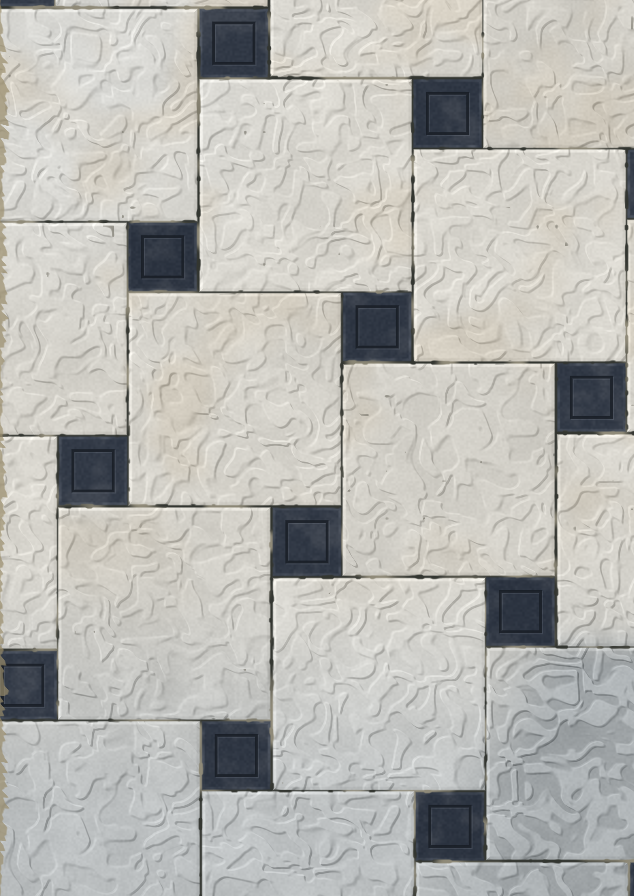
This texture is drawn by a Shadertoy shader. Its source:

```glsl
// Pinwheel paving: large pale embossed slabs with small dark square insets.

// Layout, in canvas heights
const float SLAB = 0.2389;              // pitch of a large slab
const float INSET = 0.0786;             // pitch of a small dark tile
const vec2 ANCHOR = vec2(0.3424, 0.3958);
const float JOINT = 0.0013;             // half width of the joints
const float RIM = 0.0034;               // bevel width on the slabs
const float FRAME = 0.0225;             // half size of the engraved square
const float GROOVE = 0.0010;            // half width of its line
const float JITTER = 0.0012;            // laying inaccuracy

// Surface
const float RELIEF_FREQ = 92.0;
const float RELIEF_STEP = 0.0010;
const float RELIEF_DARK = 0.17;
const float RELIEF_LIGHT = 0.07;

// Colours
const vec3 SLAB_WARM = vec3(0.835, 0.825, 0.795);
const vec3 SLAB_COOL = vec3(0.745, 0.760, 0.765);
const vec3 SLAB_DAMP = vec3(0.655, 0.675, 0.685);
const vec3 STAIN = vec3(0.80, 0.755, 0.675);
const vec3 INSET_COLOR = vec3(0.185, 0.215, 0.265);
const vec3 INSET_DUST = vec3(0.31, 0.33, 0.365);
const vec3 JOINT_DARK = vec3(0.20, 0.21, 0.19);
const vec3 JOINT_SAND = vec3(0.56, 0.54, 0.47);
const vec3 STRAW = vec3(0.60, 0.55, 0.42);

float hash(vec2 p) {
    return fract(sin(dot(p, vec2(127.1, 311.7))) * 43758.5);
}

float noise(vec2 p) {
    vec2 i = floor(p), f = fract(p);
    f = f * f * (3.0 - 2.0 * f);
    return mix(mix(hash(i), hash(i + vec2(1, 0)), f.x),
               mix(hash(i + vec2(0, 1)), hash(i + vec2(1, 1)), f.x), f.y);
}

float fbm(vec2 p) {
    return 0.55 * noise(p) + 0.3 * noise(p * 2.1 + 7.3) + 0.15 * noise(p * 4.3 + 2.9);
}

float boxDist(vec2 p, float halfSize) {
    vec2 d = abs(p) - halfSize;
    return max(d.x, d.y);
}

// Curled plateaus of the embossed surface
float relief(vec2 p) {
    vec2 q = p * RELIEF_FREQ;
    vec2 warp = vec2(noise(q * 0.4), noise(q * 0.4 + 17.0));
    return smoothstep(0.40, 0.60, noise(q + 3.2 * warp));
}

vec3 slabColor(vec2 p, vec2 local, float edge, float seed, float px) {
    // Broad light: warm above, cool below, damp in the lower right
    float damp = smoothstep(0.44, 0.56, p.x - 0.35 * p.y) * (1.0 - smoothstep(0.25, 0.31, p.y));
    vec3 col = mix(SLAB_COOL, SLAB_WARM, smoothstep(0.05, 0.42, p.y));
    col = mix(col, SLAB_DAMP, damp);
    col += vec3(0.02, 0.03, 0.045) * (1.0 - smoothstep(0.0, 0.35, length(p - vec2(0.08, 0.9))));
    col += 0.035 * (seed - 0.5);
    float stain = smoothstep(0.48, 0.75, fbm(p * 9.0 + seed * 40.0));
    col = mix(col, STAIN, 0.4 * stain * smoothstep(0.25, 0.5, p.y));
    col += 0.07 * (fbm(p * 22.0) - 0.5);

    // Emboss lit from the upper left
    vec2 q = local + seed * 9.0;
    vec2 o = vec2(-RELIEF_STEP, RELIEF_STEP);
    float slope = relief(q - o) - relief(q + o);
    float strength = mix(0.65, 1.1, noise(p * 12.0 + 5.0));
    col += strength * (slope > 0.0 ? RELIEF_LIGHT : RELIEF_DARK) * slope;
    col += (0.02 + 0.06 * damp) * (relief(q) - 0.5);

    // Fine grain and rare pits
    col += 0.035 * (noise(p * 420.0) - 0.5);
    float pit = smoothstep(0.95, 0.985, noise(p * 95.0 + 31.0)) * step(0.72, noise(p * 14.0));
    col = mix(col, vec3(0.48, 0.47, 0.43), 0.7 * pit);

    // Bevel: bright on the left and top, dull on the other sides
    float rim = smoothstep(-RIM - px, -RIM + px, edge);
    float lit = step(0.0, local.y - local.x);
    float worn = 0.5 + 0.5 * noise(p * 60.0);
    return col + rim * worn * mix(-0.05, 0.10, lit);
}

vec3 insetColor(vec2 p, vec2 local, float edge, float seed, float px) {
    float dust = smoothstep(0.4, 0.8, fbm(p * 45.0 + seed * 20.0));
    vec3 col = mix(INSET_COLOR, INSET_DUST, 0.45 * dust) + 0.03 * (seed - 0.5);
    col += 0.035 * (noise(p * 380.0) - 0.5);
    float frame = boxDist(local, FRAME);
    float shine = abs(boxDist(local - vec2(0.0012, -0.0012), FRAME));
    col += 0.07 * (1.0 - smoothstep(GROOVE, GROOVE + px, shine));
    col = mix(col, vec3(0.09, 0.11, 0.14), 0.85 * (1.0 - smoothstep(GROOVE, GROOVE + px, abs(frame))));
    float worn = noise(p * 110.0);
    return col + 0.10 * worn * smoothstep(-0.0028 - px, -0.0028 + px, edge);
}

void mainImage(out vec4 fragColor, in vec2 fragCoord) {
    vec2 p = fragCoord / iResolution.y;
    float px = 1.0 / iResolution.y;
    vec2 u = vec2(SLAB, -INSET), v = vec2(INSET, SLAB);
    vec2 rel = p - ANCHOR;
    vec2 nearest = floor(vec2(dot(rel, u), dot(rel, v)) / dot(u, u) + 0.5);

    // Find the closest tile of either kind
    float edge = 1.0, seed = 0.0;
    vec2 local = vec2(0.0);
    bool isInset = false;
    for (int k = 0; k < 18; k++) {
        bool small = k >= 9;
        int n = k % 9;
        vec2 cell = nearest + vec2(n % 3 - 1, n / 3 - 1);
        float h = hash(cell + (small ? 53.0 : 11.0));
        vec2 q = rel - cell.x * u - cell.y * v;
        if (!small) q -= 0.5 * vec2(SLAB - INSET, -SLAB - INSET);
        q -= JITTER * (vec2(h, fract(h * 17.0)) - 0.5);
        float d = boxDist(q, 0.5 * (small ? INSET : SLAB) - JOINT);
        if (d < edge) { edge = d; local = q; seed = h; isInset = small; }
    }

    vec3 tile = isInset ? insetColor(p, local, edge, seed, px) : slabColor(p, local, edge, seed, px);
    vec3 joint = mix(JOINT_DARK, JOINT_SAND, smoothstep(0.45, 0.8, noise(p * 38.0)));
    float chip = 0.0012 * smoothstep(0.6, 0.9, noise(p * 130.0));
    vec3 col = mix(tile, joint, smoothstep(-px, px, edge + chip - 0.0002));

    // Dry grass along the left border
    float reach = 0.016 * noise(vec2(p.y * 9.0, 3.0)) * noise(vec2(p.y * 260.0 + p.x * 150.0, 1.0));
    col = mix(col, STRAW, 0.7 * (1.0 - smoothstep(reach - px, reach + px, p.x)));
    fragColor = vec4(clamp(col, 0.0, 1.0), 1.0);
}
```
